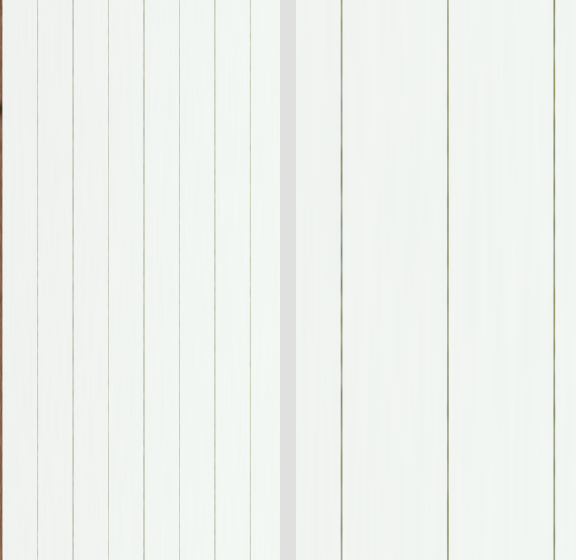
Left, the full canvas; right, a detail of the centre.
This texture is drawn by a Shadertoy shader. Its source:

```glsl
// White painted boards divided by seven hairline vertical grooves, with a thin
// strip of bare brown wood along the left edge. Boards repeat by fract; stretched
// gradient noise gives the faint grain, the groove wear and the wood tone.

vec2 hashGradient(vec2 cell) {
    vec3 p = fract(cell.xyx * vec3(0.1031, 0.1030, 0.0973));
    p += dot(p, p.yzx + 33.33);
    float angle = 6.2832 * fract((p.x + p.y) * p.z);
    return vec2(cos(angle), sin(angle));
}

float gradientNoise(vec2 p) {
    vec2 i = floor(p), f = p - i;
    vec2 u = f * f * f * (f * (f * 6.0 - 15.0) + 10.0);
    vec2 e = vec2(0.0, 1.0);
    return mix(
        mix(dot(hashGradient(i), f), dot(hashGradient(i + e.yx), f - e.yx), u.x),
        mix(dot(hashGradient(i + e.xy), f - e.xy), dot(hashGradient(i + 1.0), f - 1.0), u.x),
        u.y);
}

// Share of a filter of the given size, centred at distance d, that a line covers.
float lineCoverage(float d, float width, float filterSize) {
    float overlap = min(d + 0.5 * filterSize, 0.5 * width)
                  - max(d - 0.5 * filterSize, -0.5 * width);
    return max(overlap, 0.0) / filterSize;
}

void mainImage(out vec4 fragColor, in vec2 fragCoord) {
    vec2 uv = fragCoord / iResolution.xy;
    float pixel = 1.0 / iResolution.x;
    float stripEdge = 0.0078, boardWidth = 0.1266;

    // Paint: slightly greyer to the left, brighter to the lower right
    vec3 color = mix(vec3(0.938, 0.949, 0.935), vec3(0.953, 0.970, 0.953),
                     smoothstep(0.0, 1.0, uv.x + 0.15 * (0.5 - uv.y)));

    // Fine vertical grain, shifted from board to board
    float boardPos = (uv.x - stripEdge) / boardWidth;
    float board = floor(boardPos);
    vec2 grainPos = uv + vec2(0.0, board * 3.7);
    float grain = 0.6 * gradientNoise(grainPos * vec2(150.0, 9.0))
                + 0.4 * gradientNoise(grainPos * vec2(60.0, 4.0));
    color += 0.014 * grain;

    // Grooves: grey-green, turning olive in patches and towards the right
    float groove = floor(boardPos + 0.5);
    float d = (boardPos - groove) * boardWidth;
    float patches = gradientNoise(vec2(groove * 5.3 + 0.5, uv.y * 22.0));
    float wear = gradientNoise(vec2(groove * 7.1 + 0.3, uv.y * 70.0));
    vec3 grooveColor = mix(vec3(0.40, 0.43, 0.37), vec3(0.48, 0.47, 0.20),
                           clamp(0.25 + 0.4 * uv.x + 1.1 * patches, 0.0, 1.0));
    float width = 0.0014 * (1.0 + 0.45 * wear);
    color = mix(color, grooveColor, lineCoverage(d, width, max(1.4 * pixel, 0.002)));

    // Bare wood strip with one dark knot
    vec3 wood = vec3(0.53, 0.37, 0.28)
              + 0.10 * gradientNoise(uv * vec2(200.0, 40.0))
              + 0.05 * gradientNoise(uv * vec2(300.0, 160.0));
    wood *= 1.0 - 0.5 * exp(-pow((uv.y - 0.805) / 0.014, 2.0));
    color = mix(color, wood, clamp((stripEdge - uv.x) / pixel + 0.5, 0.0, 1.0));

    fragColor = vec4(color, 1.0);
}
```
